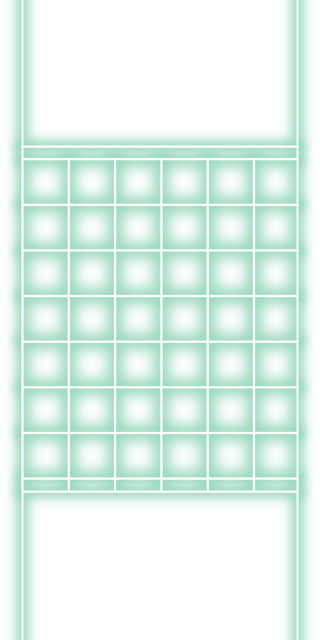
Reproduce this background procedurally as a Shadertoy shader.

```glsl
const vec3 PAPER = vec3(1.0);
const vec3 MINT = vec3(0.60, 0.845, 0.745);

// Layout in canvas widths, measured from the lower left
const float RAIL_LEFT = 0.0703;
const float RAIL_RIGHT = 0.9297;
const float BAND_TOP = 1.5417;
const float GRID_TOP = 1.5026;
const float GRID_BOTTOM = 0.5044;
const float BAND_BOTTOM = 0.4635;
const float COLUMN_PITCH = 0.1447;
const float ROWS = 7.0;
const float LAST_COLUMN = 5.0;

const float LINE_HALF = 0.0034;
const float RAIL_HALF = 0.0030;
const float GLOW_INSIDE = 0.0365;
const float GLOW_OUTSIDE = 0.0290;
const float GLOW_STRENGTH = 0.80;
const float BAND_STRENGTH = 0.93;

// Distance from v to the interval between low and high
float outsideRange(float v, float low, float high) {
    return max(max(low - v, v - high), 0.0);
}

// Distance to the nearest of the evenly spaced lines 0 to last
float repeatedLine(float v, float pitch, float last) {
    float index = clamp(floor(v / pitch + 0.5), 0.0, last);
    return abs(v - index * pitch);
}

float glow(float dist, float radius) {
    float t = dist / radius;
    return GLOW_STRENGTH * exp(-t * t);
}

float stroke(float dist, float halfWidth, float pixel) {
    return 1.0 - smoothstep(-0.5 * pixel, 0.5 * pixel, dist - halfWidth);
}

void mainImage(out vec4 fragColor, in vec2 fragCoord) {
    vec2 p = fragCoord / iResolution.xy * vec2(1.0, 2.0);
    float pixel = 1.4 / iResolution.x;

    // Line distances, with each line ending at the panel border
    float pastSides = outsideRange(p.x, RAIL_LEFT, RAIL_RIGHT);
    float pastColumns = outsideRange(p.y, BAND_BOTTOM, GRID_TOP);
    float pastPanel = outsideRange(p.y, BAND_BOTTOM, BAND_TOP);
    float rowPitch = (GRID_TOP - GRID_BOTTOM) / ROWS;
    float rowLine = repeatedLine(p.y - GRID_BOTTOM, rowPitch, ROWS);
    float borderLine = min(abs(p.y - BAND_TOP), abs(p.y - BAND_BOTTOM));
    float rail = min(abs(p.x - RAIL_LEFT), abs(p.x - RAIL_RIGHT));
    float columnLine = repeatedLine(p.x - RAIL_LEFT, COLUMN_PITCH, LAST_COLUMN);

    float horizontal = length(vec2(pastSides, min(rowLine, borderLine)));
    float column = length(vec2(columnLine, pastColumns));
    float vertical = pastPanel > 0.0 ? rail : min(rail, column);

    // Soft glow, wider within the panel
    bool inPanel = pastSides == 0.0 && pastPanel == 0.0;
    float radius = inPanel ? GLOW_INSIDE : GLOW_OUTSIDE;
    float tint = 1.0 - (1.0 - glow(horizontal, radius))
                     * (1.0 - glow(vertical, radius));

    // Solid strips at both ends of the panel
    float strip = min(outsideRange(p.y, GRID_TOP, BAND_TOP),
                      outsideRange(p.y, BAND_BOTTOM, GRID_BOTTOM));
    float band = stroke(max(strip, pastSides), 0.0, pixel);
    tint = max(tint, BAND_STRENGTH * band);

    // White lines over the glow
    float lines = stroke(min(horizontal, column), LINE_HALF, pixel);
    lines = max(lines, stroke(rail, RAIL_HALF, pixel));

    vec3 color = mix(PAPER, MINT, tint);
    fragColor = vec4(mix(color, PAPER, lines), 1.0);
}
```
